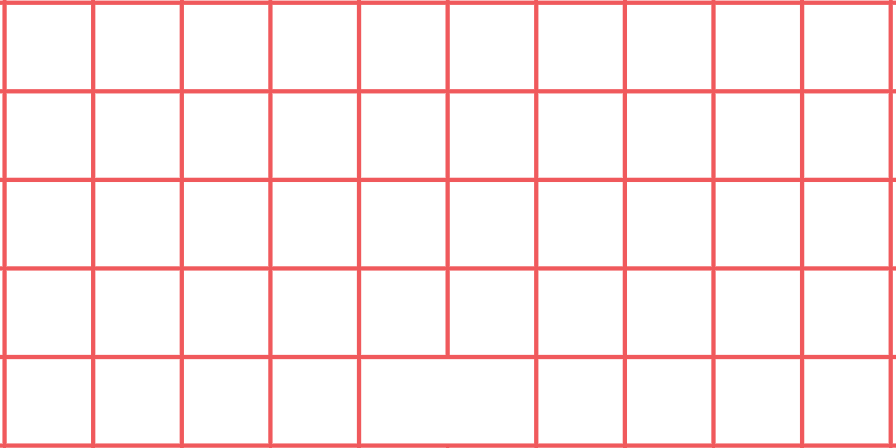
Reproduce this pattern procedurally as a Shadertoy shader.

```glsl
// Square grid of thin coral lines on white, ten cells across and five down.
// Each line is the distance to the nearest grid multiple, with smoothed edges;
// one upright segment in the bottom row is left out, joining two cells.

#define CELL vec2(0.1978, 0.1977)
#define ORIGIN vec2(0.0102, 0.0054)
#define LINE_WIDTH 0.0096
#define OPEN_COLUMN 5.0
#define OPEN_ROW 0.0
#define LINE_COLOR vec3(0.94, 0.35, 0.36)
#define PAPER_COLOR vec3(1.0)

// Coverage of a line at the given distance from its centre
float lineCoverage(float dist, float pixel) {
    return clamp(0.5 + (0.5 * LINE_WIDTH - dist) / pixel, 0.0, 1.0);
}

void mainImage(out vec4 fragColor, in vec2 fragCoord) {
    // Canvas height is one unit
    float pixel = 1.0 / iResolution.y;
    vec2 grid = (fragCoord * pixel - ORIGIN) / CELL;

    // Nearest upright and level lines
    vec2 nearest = floor(grid + 0.5);
    vec2 dist = abs(grid - nearest) * CELL;
    float upright = lineCoverage(dist.x, pixel);
    float level = lineCoverage(dist.y, pixel);

    // Missing segment between the two joined cells
    if (nearest.x == OPEN_COLUMN && floor(grid.y) == OPEN_ROW) upright = 0.0;

    vec3 color = mix(PAPER_COLOR, LINE_COLOR, max(upright, level));
    fragColor = vec4(color, 1.0);
}
```
